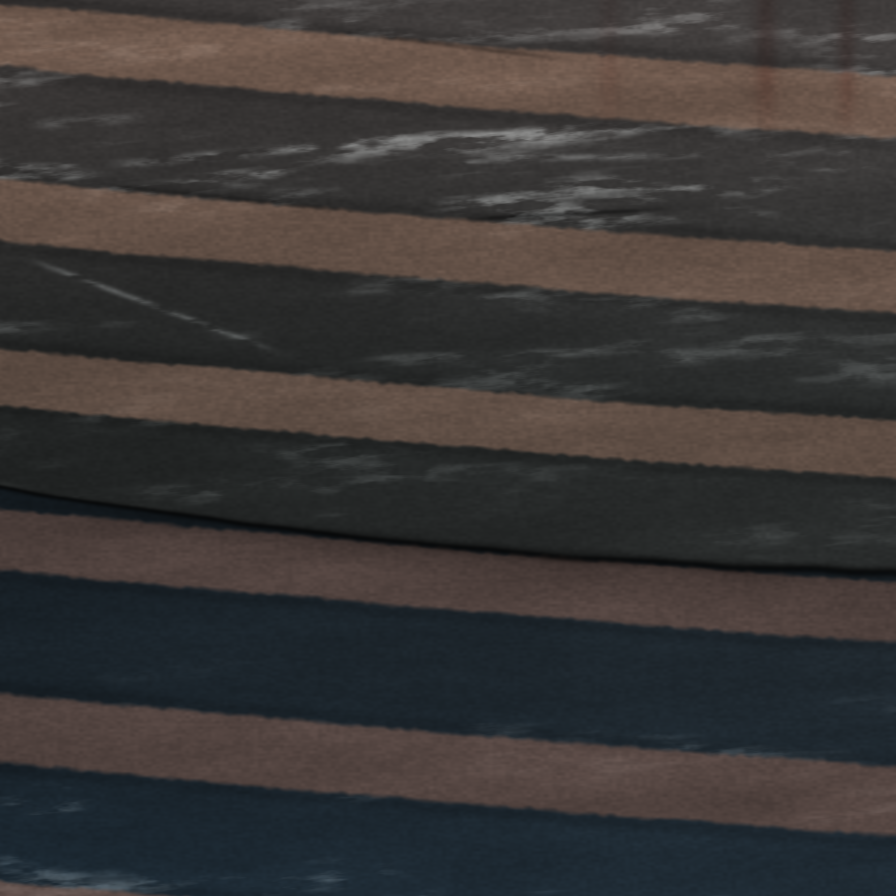
Give the GLSL for this texture, as a WebGL 1 fragment shader.

```glsl
precision highp float;
// Worn cloth with sloping brown stripes on charcoal, crossed by a shadowed fold.
uniform vec2 u_resolution;

const float PERIOD = 0.196;
const float STRIPE_HALF = 0.178; // half width as a share of the period
const vec3 BROWN_TOP = vec3(0.415, 0.335, 0.290);
const vec3 BROWN_MID = vec3(0.370, 0.305, 0.268);
const vec3 BROWN_LOW = vec3(0.325, 0.268, 0.252);
const vec3 DARK_TOP = vec3(0.235, 0.222, 0.218);
const vec3 DARK_MID = vec3(0.138, 0.147, 0.146);
const vec3 DARK_LOW = vec3(0.108, 0.142, 0.168);
const vec3 SHEEN = vec3(0.30, 0.31, 0.31);

float hash(vec2 p) {
  vec3 q = fract(vec3(p.xyx) * 0.1031);
  q += dot(q, q.yzx + 33.33);
  return fract((q.x + q.y) * q.z);
}

float noise(vec2 p) {
  vec2 cell = floor(p);
  vec2 f = fract(p);
  f = f * f * (3.0 - 2.0 * f);
  return mix(mix(hash(cell), hash(cell + vec2(1.0, 0.0)), f.x),
             mix(hash(cell + vec2(0.0, 1.0)), hash(cell + 1.0), f.x), f.y);
}

float fbm(vec2 p) {
  float sum = 0.0;
  float amp = 0.5;
  for (int i = 0; i < 4; i++) {
    sum += amp * noise(p);
    p = p * 2.03 + 17.3;
    amp *= 0.5;
  }
  return sum / 0.9375;
}

float bell(float x, float center, float width) {
  float t = (x - center) / width;
  return exp(-t * t);
}

// Straight crease from a to b, fading towards its ends.
float crease(vec2 p, vec2 a, vec2 b, float width) {
  vec2 ab = b - a;
  float t = clamp(dot(p - a, ab) / dot(ab, ab), 0.0, 1.0);
  float dist = length(p - a - ab * t);
  return bell(dist, 0.0, width) * smoothstep(0.0, 0.2, t) * smoothstep(1.0, 0.7, t);
}

// Stripe coordinate: whole numbers fall on the stripe centres.
float stripeCoord(vec2 p) {
  float slope = 0.081 * p.x + 0.016 * p.x * (1.0 - p.x);
  float y = p.y - slope;
  float bunching = 0.026 * bell(y, 0.62, 0.2);
  return (y - 0.039 + bunching) / PERIOD;
}

void main() {
  vec2 p = gl_FragCoord.xy / u_resolution;
  p.y = 1.0 - p.y; // measured downwards
  float pixel = 1.0 / u_resolution.y;

  // Stripes with slightly uneven edges
  vec2 wobble = vec2(0.0, 0.005 * (fbm(p * vec2(9.0, 14.0)) - 0.5)
                        + 0.003 * (noise(p * 110.0) - 0.5));
  float v = stripeCoord(p + wobble);
  float dist = abs(fract(v + 0.5) - 0.5) - STRIPE_HALF;
  float soft = max(0.0035, pixel) / PERIOD;
  float stripe = 1.0 - smoothstep(-soft, soft, dist);

  // Signed distance below the fold
  float foldLine = 0.544 + 0.094 * p.x + 0.076 * p.x * (1.0 - p.x);
  float below = p.y - foldLine + 0.003 * (noise(p * vec2(22.0, 6.0)) - 0.5);
  float lower = smoothstep(-0.003, 0.003, below);

  // Base colours fading from top to fold, cooler underneath
  float fade = smoothstep(0.0, 0.52, p.y);
  vec3 dark = mix(mix(DARK_TOP, DARK_MID, fade), DARK_LOW, lower);
  vec3 brown = mix(mix(BROWN_TOP, BROWN_MID, fade), BROWN_LOW, lower);
  dark += 0.028 * (p.x - 0.35);
  dark += vec3(0.006, 0.020, 0.032) * lower * smoothstep(0.72, 1.0, p.y);
  brown *= 0.97 + 0.06 * hash(vec2(floor(v + 0.5) + 7.0, 3.0));
  vec3 color = mix(dark, brown, stripe);

  // Shade along stripe borders
  color *= 1.0 - 0.14 * bell(dist, 0.035, 0.035);

  // Long worn streaks and broken sheen
  vec2 along = vec2(p.x, p.y + 0.055 * p.x);
  float wear = fbm(along * vec2(5.0, 32.0));
  float fine = fbm(along * vec2(22.0, 95.0) + 41.0);
  float cloud = fbm(p * vec2(3.0, 5.0) + 9.0);
  float worn = mix(0.35, 1.0, bell(p.y, 0.15, 0.14)) * (1.0 - lower)
             + lower * smoothstep(0.70, 0.96, p.y) * 0.7;
  float shine = smoothstep(0.54, 0.80, wear) * smoothstep(0.38, 0.72, fine);
  color *= 1.0 + 0.24 * (wear - 0.5) + 0.16 * (cloud - 0.5);
  color += SHEEN * shine * worn * mix(0.95, 0.22, stripe);

  // Individual creases, pale and dark
  float pale = 0.55 * crease(p, vec2(0.02, 0.285), vec2(0.33, 0.40), 0.0035)
             + 0.75 * crease(p, vec2(0.11, 0.185), vec2(0.46, 0.155), 0.005)
             + 0.55 * crease(p, vec2(0.54, 0.177), vec2(0.76, 0.174), 0.004)
             + 0.35 * crease(p, vec2(0.03, 0.140), vec2(0.17, 0.130), 0.006);
  float deep = crease(p, vec2(0.50, 0.246), vec2(0.77, 0.232), 0.003)
             + 0.6 * crease(p, vec2(0.34, 0.030), vec2(0.66, 0.070), 0.003)
             + 0.6 * crease(p, vec2(0.10, 0.205), vec2(0.42, 0.238), 0.003);
  color += SHEEN * pale * smoothstep(0.25, 0.65, fine);
  color *= 1.0 - 0.4 * deep;

  // Faint reddish stains running down from the upper right
  float stain = bell(p.x, 0.855, 0.012) + bell(p.x, 0.945, 0.010)
              + 0.5 * bell(p.x, 0.68, 0.012);
  stain *= (1.0 - smoothstep(0.08, 0.17, p.y)) * (0.6 + 0.6 * cloud);
  color *= 1.0 - stain * vec3(0.10, 0.19, 0.20);

  // Fold: soft shade beneath and a dark line that thickens to the right
  float under = smoothstep(-0.004, 0.004, below) * exp(-max(below, 0.0) / 0.022);
  color *= 1.0 - 0.34 * under;
  color *= 1.0 - 0.62 * bell(below, 0.0, mix(0.0028, 0.0052, p.x));

  // Woven grain
  float grain = noise(p * vec2(210.0, 250.0)) + noise(p * vec2(120.0, 330.0) + 5.0) - 1.0;
  color *= 1.0 + 0.09 * grain;

  gl_FragColor = vec4(clamp(color, 0.0, 1.0), 1.0);
}
```
